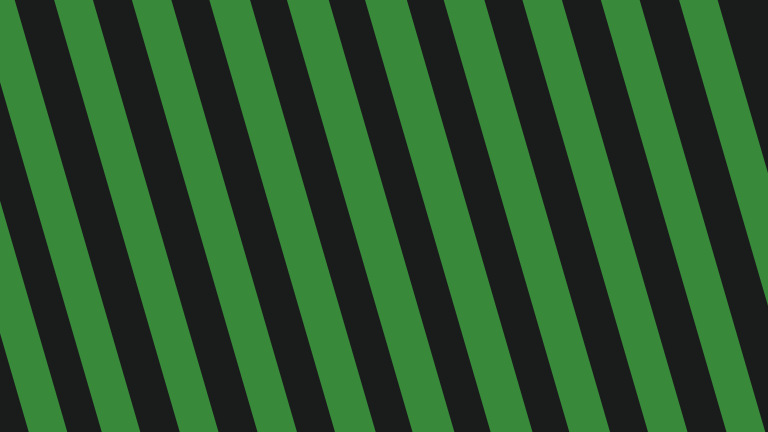
This pattern is drawn by a Shadertoy shader. Its source:

```glsl
// Eleven slanted green stripes on a near-black ground, slightly uneven in width.
#define STRIPES 11          // stripes, left to right
#define PITCH 0.1808        // horizontal spacing, in canvas heights
#define FIRST -0.1914       // first stripe centre along the top edge
#define NUDGE 0.0118        // extra offset of the first stripe
#define SLOPE 0.2907        // horizontal drift per unit of descent
#define WIDTH 0.0891        // width of the outer stripes
#define SWELL 0.0081        // extra width of the middle stripes
#define SPREAD 2.2          // reach of the swell, in stripes
#define GREEN vec3(0.220, 0.543, 0.228)
#define GROUND vec3(0.102, 0.110, 0.106)

// Horizontal centre of a stripe where it meets the top edge
float stripeCentre(float index) {
    return FIRST + PITCH * index + (index < 0.5 ? NUDGE : 0.0);
}

// Stripes widen gently towards the middle of the row
float stripeWidth(float index) {
    float t = (index - 5.5) / SPREAD;
    return WIDTH + SWELL * exp(-t * t);
}

void mainImage(out vec4 fragColor, in vec2 fragCoord) {
    vec2 p = fragCoord / iResolution.y;
    float pixel = 1.0 / iResolution.y;

    // Slide each row back to the top edge so the stripes become upright
    float across = p.x - SLOPE * (1.0 - p.y);
    float slantScale = inversesqrt(1.0 + SLOPE * SLOPE);

    // Signed distance to the nearest stripe
    float dist = 1e3;
    for (int i = 0; i < STRIPES; i++) {
        float index = float(i);
        float d = abs(across - stripeCentre(index)) - 0.5 * stripeWidth(index);
        dist = min(dist, d * slantScale);
    }

    // One-pixel edge smoothing
    float coverage = clamp(0.5 - dist / pixel, 0.0, 1.0);
    fragColor = vec4(mix(GROUND, GREEN, coverage), 1.0);
}
```
